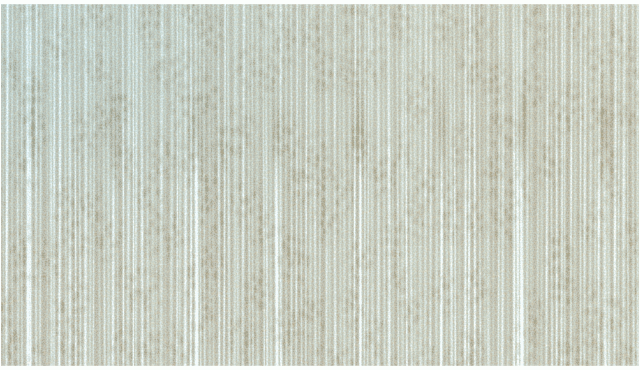
This texture is drawn by a Shadertoy shader. Its source:

```glsl
// Pale brushed panel: fine upright ridges on a grey-green ground, in repeating groups.
// Each ridge is a soft 1D cell with its own place, width and height; cellular noise
// adds grain and smudges, and layered sines make the ridges fade and wander.

const float RIDGES_PER_HEIGHT = 76.8;
const float RIDGES_PER_GROUP = 17.0;
const float ACCENT_RIDGE = 6.0;

const vec3 GROOVE = vec3(0.665, 0.650, 0.560);
const vec3 STONE  = vec3(0.760, 0.760, 0.705);
const vec3 SAGE   = vec3(0.800, 0.830, 0.780);
const vec3 MIST   = vec3(0.855, 0.893, 0.873);
const vec3 SHINE  = vec3(0.955, 0.985, 0.985);
const vec3 MARGIN = vec3(0.985, 0.995, 0.990);

float hash(vec2 p) {
    vec3 q = fract(p.xyx * vec3(0.1031, 0.1030, 0.0973));
    q += dot(q, q.yzx + 33.33);
    return fract((q.x + q.y) * q.z);
}

// Distance to the nearest scattered point
float cellular(vec2 p, float seed) {
    vec2 cell = floor(p);
    float nearest = 2.0;
    for (int j = -1; j <= 1; j++)
    for (int i = -1; i <= 1; i++) {
        vec2 c = cell + vec2(i, j);
        vec2 point = c + vec2(hash(c + seed), hash(c + seed + 57.3));
        nearest = min(nearest, distance(p, point));
    }
    return nearest;
}

// Slow variation in -1..1
float layeredSines(float t, float phase) {
    return 0.5 * sin(3.1 * t + phase) + 0.3 * sin(7.7 * t + 2.3 * phase)
         + 0.2 * sin(17.0 * t + 4.1 * phase);
}

// Height of the ridges at a point, with x measured in ridges
float ridges(float x, float y, float pixel) {
    float height = 0.0;
    for (int k = -1; k <= 1; k++) {
        float id = floor(x) + float(k);
        float member = mod(id, RIDGES_PER_GROUP);
        float phase = 6.283 * hash(vec2(id, 3.0));
        float accent = 1.0 - step(0.5, abs(member - ACCENT_RIDGE));
        accent *= 1.0 - smoothstep(0.45, 0.68, y);

        float centre = id + 0.5 + 0.45 * (hash(vec2(id, 11.0)) - 0.5)
                     + 0.16 * sin(2.2 * y + phase);
        float width = mix(0.15, 0.29, hash(vec2(id, 23.0))) + 0.07 * accent;
        width = max(width, 0.55 * pixel);

        float strength = mix(hash(vec2(id, 31.0)), hash(vec2(member, 43.0)), 0.4);
        strength = mix(0.30, 1.20, strength) + 0.35 * accent;
        strength *= 0.88 + 0.26 * layeredSines(y, phase);

        float d = (x - centre) / width;
        height = max(height, strength * exp(-0.5 * d * d));
    }
    return height;
}

// Dark soft patch above each accent ridge
float groupPatch(float x, float y) {
    float dx = mod(x, RIDGES_PER_GROUP) - ACCENT_RIDGE - 0.5;
    vec2 d = vec2(dx / 0.95, (y - 0.66) / 0.07);
    return exp(-0.5 * dot(d, d));
}

vec3 toneColour(float t) {
    vec3 c = mix(GROOVE, STONE, smoothstep(-0.05, 0.30, t));
    c = mix(c, SAGE, clamp((t - 0.28) / 0.24, 0.0, 1.0));
    c = mix(c, MIST, clamp((t - 0.52) / 0.23, 0.0, 1.0));
    return mix(c, SHINE, clamp((t - 0.75) / 0.27, 0.0, 1.0));
}

// 1 inside the panel, 0 in the thin margin around it
float panelMask(vec2 p, float right, float pixel) {
    float d = min(min(p.y, 1.0 - p.y) - 0.0115, min(p.x, right - p.x) - 0.003);
    return smoothstep(-0.6 * pixel, 0.6 * pixel, d);
}

void mainImage(out vec4 fragColor, in vec2 fragCoord) {
    float pixel = 1.0 / iResolution.y;
    vec2 p = fragCoord * pixel;
    float right = iResolution.x * pixel;
    float across = p.x / right;
    float x = p.x * RIDGES_PER_HEIGHT;

    // Grain and smudges
    float grain = cellular(p * 210.0, 5.0) - 0.48;
    float tint = cellular(p * 150.0, 91.0) - 0.48;
    float smudge = 1.0 - smoothstep(0.05, 0.65, cellular(p * vec2(48.0, 34.0), 17.0));
    smudge *= 1.0 - smoothstep(0.15, 0.75, cellular(p * vec2(11.0, 7.0), 29.0));

    // Ridges are flatter towards the top
    float relief = mix(0.82, 0.62, smoothstep(0.45, 0.85, p.y));
    float tone = 0.25 + 0.07 * smoothstep(0.5, 0.9, p.y);
    tone += relief * ridges(x, p.y, RIDGES_PER_HEIGHT * pixel);
    tone += 0.36 * grain + 0.04 * layeredSines(p.x * 2.0, p.y * 1.5);
    tone -= 0.24 * smudge + mix(0.14, 0.28, across) * groupPatch(x, p.y);

    // Cool upper left, warmer right, faint coloured speckle
    float cool = (1.0 - smoothstep(0.0, 0.75, across)) * smoothstep(0.2, 0.85, p.y);
    vec3 colour = toneColour(tone);
    colour += vec3(-0.030, 0.002, 0.022) * cool + vec3(0.006, 0.0, -0.008) * across;
    colour += vec3(0.045, 0.0, -0.045) * tint;

    colour = mix(MARGIN, colour, panelMask(p, right, pixel));
    fragColor = vec4(clamp(colour, 0.0, 1.0), 1.0);
}
```
